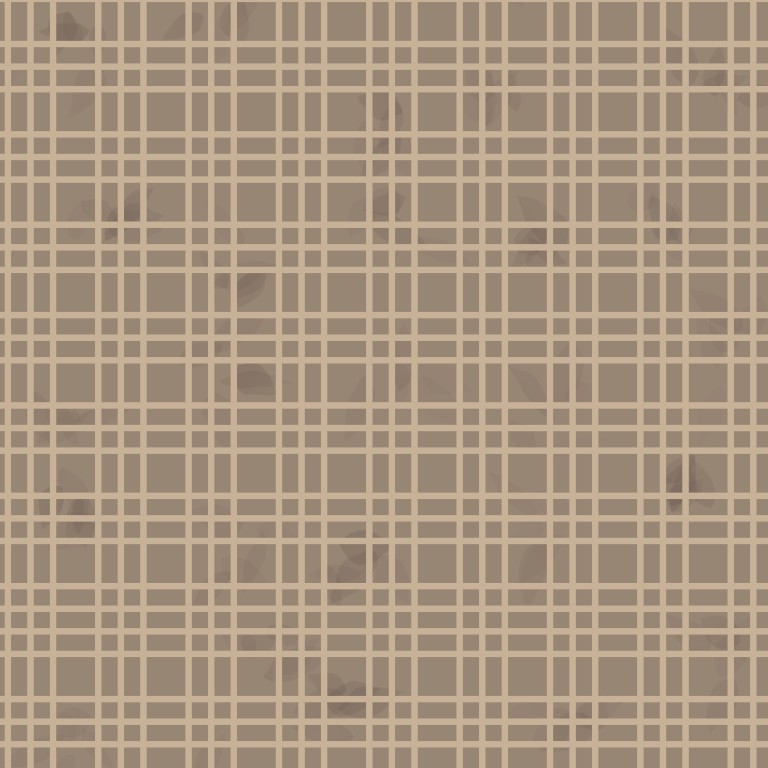
A Shadertoy shader for this pattern:

```glsl
const float PITCHES = 34.0;      // line slots across the canvas
const float LINE_HALF = 0.142;   // half line width, in slots
const float CLUSTERS = 5.0;      // leaf clusters across the canvas
const int LEAVES = 5;            // leaves per cluster

const vec3 GROUND = vec3(0.598, 0.524, 0.460);
const vec3 LINE = vec3(0.780, 0.698, 0.596);
const vec3 SHADE = vec3(0.40, 0.34, 0.30);

float hash(vec2 p) {
    return fract(sin(dot(p, vec2(127.1, 311.7))) * 43758.5453);
}

vec2 hash2(vec2 p) {
    return vec2(hash(p), hash(p + 37.3));
}

float noise(vec2 p) {
    vec2 i = floor(p), f = fract(p);
    f = f * f * (3.0 - 2.0 * f);
    return mix(mix(hash(i), hash(i + vec2(1, 0)), f.x),
               mix(hash(i + vec2(0, 1)), hash(i + vec2(1, 1)), f.x), f.y);
}

mat2 rotation(float angle) {
    float c = cos(angle), s = sin(angle);
    return mat2(c, -s, s, c);
}

// Curved leaf growing along +x, faded a little towards its tip
float leaf(vec2 p, vec2 size, float bend, float blur) {
    float t = p.x / size.x;
    float along = clamp(t, 0.0, 1.0);
    float halfWidth = size.y * sin(3.14159 * pow(along, 0.8));
    float side = abs(p.y - bend * along * along) - halfWidth;
    float ends = max(-p.x, p.x - size.x);
    float body = 1.0 - smoothstep(-blur, blur, max(side, ends));
    return body * mix(1.0, 0.7, along);
}

// Combined tint of the overlapping leaves in one cluster
float cluster(vec2 p, vec2 id, float blur) {
    float clear = 1.0;
    float heading = 6.28318 * hash(id + 5.1);
    float strength = mix(0.5, 1.2, hash(id + 8.6));
    for (int i = 0; i < LEAVES; i++) {
        vec2 seed = id * 7.0 + float(i) * 13.7;
        vec2 root = (hash2(seed) - 0.5) * 0.075;
        float angle = heading + (hash(seed + 2.3) - 0.5) * 3.6;
        vec2 size = mix(vec2(0.045, 0.011), vec2(0.095, 0.023), hash2(seed + 4.9));
        float bend = (hash(seed + 6.4) - 0.5) * 0.04;
        float tint = strength * mix(0.09, 0.30, hash(seed + 9.2));
        clear *= 1.0 - tint * leaf(rotation(angle) * (p - root), size, bend, blur);
    }
    return 1.0 - clear;
}

// Jittered clusters, gathered from the neighbouring cells
float foliage(vec2 uv, float blur) {
    vec2 cell = floor(uv * CLUSTERS);
    float clear = 1.0;
    for (int y = -1; y <= 1; y++) {
        for (int x = -1; x <= 1; x++) {
            vec2 id = cell + vec2(x, y);
            vec2 centre = (id + 0.5 + 0.6 * (hash2(id + 1.7) - 0.5)) / CLUSTERS;
            clear *= 1.0 - cluster(uv - centre, id, blur);
        }
    }
    return 1.0 - clear;
}

// Line in every slot except one of each four; slots past "slip" lag by one
float lineGroups(float slots, float gapSlot, float slip, float blur) {
    float index = floor(slots + 0.5);
    float stepInGroup = mod(index - step(slip, index), 4.0);
    float present = step(0.5, abs(stepInGroup - gapSlot));
    float dist = abs(slots - index) - LINE_HALF;
    return present * (1.0 - smoothstep(-blur, blur, dist));
}

void mainImage(out vec4 fragColor, in vec2 fragCoord) {
    vec2 uv = fragCoord / iResolution.xy;
    float pixel = 1.0 / min(iResolution.x, iResolution.y);

    // Washed leaf shadows on the ground, with slightly uneven edges
    vec2 wobble = vec2(noise(uv * 45.0), noise(uv * 45.0 + 19.0)) - 0.5;
    float wash = mix(0.8, 1.1, noise(uv * 28.0 + 7.0));
    float shadow = foliage(uv + wobble * 0.007, max(pixel, 0.0015));
    vec3 colour = mix(GROUND, SHADE, min(shadow * wash, 0.65));

    // Plaid grid in groups of three, rows counted from the top
    float blur = 0.6 * pixel * PITCHES;
    float columns = lineGroups(uv.x * PITCHES - 0.35, 3.0, 1e3, blur);
    float rows = lineGroups((1.0 - uv.y) * PITCHES + 0.05, 1.0, 28.5, blur);
    colour = mix(colour, LINE, max(columns, rows));

    fragColor = vec4(colour, 1.0);
}
```
